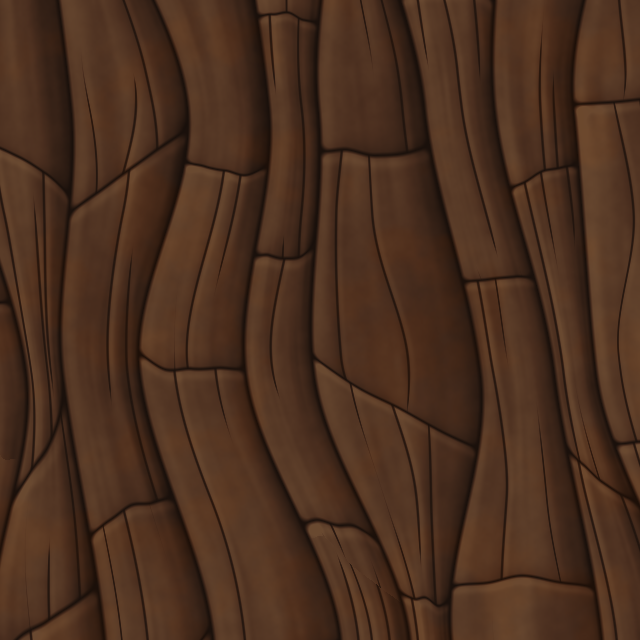
Reproduce this texture procedurally as a WebGL 1 fragment shader.

```glsl
precision highp float;
// Painted tree bark: wavy upright strands split by cross cracks and fine grain lines.
uniform vec2 u_resolution;

const vec3 CREVICE = vec3(0.08, 0.05, 0.035);
const vec3 WOOD    = vec3(0.29, 0.18, 0.12);
const vec3 LIT     = vec3(0.41, 0.285, 0.19);
const vec3 RUST    = vec3(0.012, -0.004, -0.014);

const float STRAND_WIDTH = 0.140;  // mean spacing of strands
const float STRAND_WAVE  = 2.4;    // bends per canvas height
const float LEAN         = 0.10;   // sideways drift from bottom to top
const float BLOCK_HEIGHT = 0.40;   // mean spacing of cross cracks
const float CRACK_WIDTH  = 0.0065;
const float GRAIN_WIDTH  = 0.0032;
const float GRAIN_LANES  = 4.0;
const float BASE_TONE    = 0.335;

float hash(vec2 p) {
  vec3 q = fract(vec3(p.xyx) * 0.1031);
  q += dot(q, q.yzx + 33.33);
  return fract((q.x + q.y) * q.z);
}

float noise(vec2 p) {
  vec2 i = floor(p), f = fract(p);
  f = f * f * (3.0 - 2.0 * f);
  return mix(mix(hash(i), hash(i + vec2(1.0, 0.0)), f.x),
             mix(hash(i + vec2(0.0, 1.0)), hash(i + vec2(1.0, 1.0)), f.x), f.y);
}

float fbm(vec2 p) {
  float sum = 0.0, amp = 0.5;
  for (int i = 0; i < 4; i++) {
    sum += amp * noise(p);
    p = p * 2.03 + 17.7;
    amp *= 0.5;
  }
  return sum;
}

float smoothMin(float a, float b, float k) {
  float h = max(k - abs(a - b), 0.0) / k;
  return min(a, b) - h * h * k * 0.25;
}

float bump(float d, float centre, float width) {
  float t = (d - centre) / width;
  return exp(-t * t);
}

// Edge between strands i - 1 and i at height y; edges never cross.
float strandEdge(float i, float y) {
  return STRAND_WIDTH * (i + 0.95 * noise(vec2(i * 3.0 + 11.0, y * STRAND_WAVE)));
}

// Signed distance above cross crack k of a strand.
float crossCrack(float k, float strand, float u, float width, float y) {
  vec2 id = vec2(strand * 5.0 + 40.0, k * 7.0 + 60.0);
  float skew = 2.0 * hash(id + 1.3) - 1.0;
  float tilt = 0.04 * skew + 0.16 * skew * skew * skew;
  float bow = 0.08 * (hash(id + 2.7) - 0.5);
  float v = u - 0.5;
  float level = BLOCK_HEIGHT * (k + 0.6 * hash(id) + hash(vec2(strand, 9.0)));
  level += tilt * v + bow * v * v * 2.0 + 0.012 * (noise(vec2(u * 4.0, id.y + strand)) - 0.5);
  float slope = tilt / max(width, 0.05);
  return (y - level) / sqrt(1.0 + slope * slope) * mix(1.0, 1.7, hash(id + 4.1));
}

void main() {
  vec2 p = gl_FragCoord.xy / u_resolution;
  float y = p.y;
  float x = p.x + LEAN * y + 0.05 * noise(vec2(3.0, y * 2.0));

  // Find the strand and its two sides.
  float cell = floor(x / STRAND_WIDTH);
  float left = -9.0, right = 9.0, strand = 0.0;
  for (int j = -1; j <= 1; j++) {
    float i = cell + float(j);
    float edge = strandEdge(i, y);
    if (edge <= x) { left = edge; strand = i; }
    else right = min(right, edge);
  }
  float width = right - left;
  float u = (x - left) / width;
  float dLeft = x - left, dRight = right - x;

  // Find the block between the cross cracks below and above.
  float dBelow = 9.0, dAbove = 9.0, block = 0.0;
  float row = floor(y / BLOCK_HEIGHT);
  for (int j = -3; j <= 2; j++) {
    float k = row + float(j);
    float d = crossCrack(k, strand, u, width, y);
    if (d >= 0.0 && d < dBelow) { dBelow = d; block = k; }
    if (d < 0.0) dAbove = min(dAbove, -d);
  }
  float seed = floor(300.0 * hash(vec2(strand + 20.0, block + 30.0)));

  // Rounded form, lit from the upper left.
  float tone = BASE_TONE + 0.04 * (hash(vec2(seed, 5.0)) - 0.5);
  tone -= 0.085 * smoothstep(0.5, 1.0, u) + 0.10 * exp(-dRight / 0.014);
  tone += 0.035 * bump(dLeft, 0.014, 0.011);
  tone -= 0.07 * exp(-dBelow / 0.016);
  tone += 0.045 * bump(dAbove, 0.014, 0.009);

  // Brush streaks along the strand and blotchy wear.
  float blotch = fbm(p * 13.0);
  tone += 0.07 * (noise(vec2(u * 6.0 + seed, y * 4.0)) - 0.5);
  tone += 0.03 * (noise(vec2(u * 17.0 + seed, y * 7.0)) - 0.5);
  tone += 0.05 * (blotch - 0.47) + 0.03 * (fbm(p * 55.0) - 0.47);

  // Tapering grain lines: shaded on the left, lit on the right.
  float grain = 0.0;
  for (int l = 1; l <= 3; l++) {
    float lane = seed + float(l) * 13.0;
    float centre = (float(l) + 0.9 * (noise(vec2(lane, y * 4.5)) - 0.5)) / GRAIN_LANES;
    float d = (u - centre) * width;
    float life = smoothstep(0.38, 0.72, noise(vec2(lane + 400.0, y * 4.0)));
    life *= smoothstep(0.02, 0.07, width);
    float core = 1.0 - smoothstep(0.15, 1.0, abs(d) / (GRAIN_WIDTH * (0.35 + 0.65 * life)));
    grain = max(grain, core * smoothstep(0.0, 0.45, life));
    tone += life * (d < 0.0 ? -0.05 * exp(d / 0.010) : 0.035 * bump(d, 0.006, 0.005));
  }
  tone = mix(tone, 0.12, 0.85 * grain);

  // Deep cracks around every block.
  float gap = smoothMin(smoothMin(dLeft, dRight, 0.012), smoothMin(dBelow, dAbove, 0.012), 0.012);
  tone = mix(0.10, tone, smoothstep(-0.001, CRACK_WIDTH, gap));

  vec3 color = mix(CREVICE, WOOD, clamp((tone - CREVICE.r) / (WOOD.r - CREVICE.r), 0.0, 1.0));
  color = mix(color, LIT, clamp((tone - WOOD.r) / (LIT.r - WOOD.r), 0.0, 1.0));
  color += RUST * smoothstep(0.45, 0.7, blotch);
  gl_FragColor = vec4(color, 1.0);
}
```
